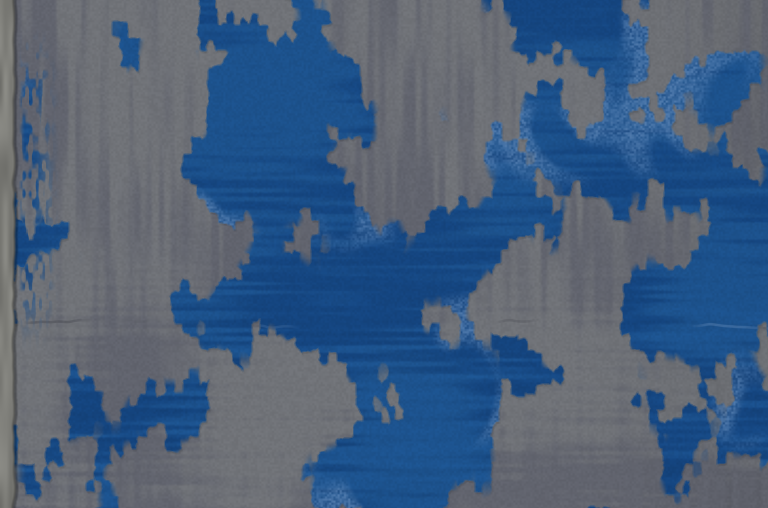
Give the GLSL for this texture, as a WebGL 2 fragment shader.

```glsl
#version 300 es
precision highp float;
// Blue paint flaking off a grey wall, with a bare pale edge on the left.
// Layered sines decide where paint survives; that field is sampled per
// cell of a boxy cellular pattern, so its outline breaks into small steps.

uniform vec2 u_resolution;
out vec4 fragColor;

const vec3 GREY_LIGHT = vec3(0.44, 0.45, 0.47);
const vec3 GREY_DARK  = vec3(0.38, 0.39, 0.43);
const vec3 BLUE_LIGHT = vec3(0.11, 0.32, 0.55);
const vec3 BLUE_DEEP  = vec3(0.08, 0.27, 0.50);
const vec3 SCUFF_TINT = vec3(0.34, 0.50, 0.69);
const vec3 RIM_TINT   = vec3(0.50, 0.50, 0.48);
const vec2 CHIP_SIZE = vec2(0.017, 0.028); // width and height of one flake
const float CHIP_PULL = 0.85;              // 0 = smooth outline, 1 = stepped
const float CHIP_SCATTER = 0.55;           // loose flakes near the outline
const float PAINT_BIAS = -0.18;            // raises or lowers paint cover
const float PATCH_FREQ = 9.0;
const float EDGE_SOFTNESS = 0.0016;
const float RIM_WIDTH = 0.030;
const float CRACK_HEIGHT = 0.362;

float hash(vec2 p) {
    vec3 q = fract(p.xyx * vec3(0.1031, 0.1030, 0.0973));
    q += dot(q, q.yzx + 33.33);
    return fract((q.x + q.y) * q.z);
}

float noise(vec2 p) {
    vec2 i = floor(p), f = fract(p);
    f = f * f * (3.0 - 2.0 * f);
    return mix(mix(hash(i), hash(i + vec2(1, 0)), f.x),
               mix(hash(i + vec2(0, 1)), hash(i + vec2(1, 1)), f.x), f.y);
}

// Sum of sines, each turned by the golden angle and finer than the last.
float layeredSines(vec2 p) {
    p += 0.03 * sin(p.yx * vec2(17.0, 13.0) + vec2(1.0, 4.0));
    float sum = 0.0, amp = 1.0, freq = PATCH_FREQ;
    for (int i = 0; i < 6; i++) {
        float a = 0.4 + 2.4 * float(i);
        sum += amp * sin(dot(p, vec2(cos(a), sin(a))) * freq + a * 1.7);
        amp *= 0.8;
        freq *= 1.45;
    }
    return sum;
}

// Centre of the boxy cell that holds p.
vec2 chipSite(vec2 p) {
    vec2 g = p / CHIP_SIZE, base = floor(g), site = base;
    float nearest = 1e3;
    for (int k = 0; k < 9; k++) {
        vec2 id = base + vec2(k % 3 - 1, k / 3 - 1);
        vec2 s = id + 0.15 + 0.7 * vec2(hash(id + 7.0), hash(id + 61.0));
        vec2 d = abs(g - s);
        float reach = max(d.x, d.y) + 0.15 * min(d.x, d.y);
        if (reach < nearest) { nearest = reach; site = s; }
    }
    return site * CHIP_SIZE;
}

// Paint gathers right of the middle and thins out towards the corners.
float layout_bias(vec2 p) {
    vec2 q = (p - vec2(0.86, 0.48)) / vec2(0.76, 0.50);
    return 0.9 * (0.62 - dot(q, q)) + PAINT_BIAS;
}

// Amount of paint: positive where it survives.
float paintField(vec2 p) {
    vec2 rough = p + 0.003 * (vec2(noise(p * 130.0), noise(p * 130.0 + 40.0)) - 0.5);
    vec2 site = chipSite(rough);
    vec2 q = mix(rough, site, CHIP_PULL);
    float slivers = noise(q * vec2(48.0, 5.0)) - 0.5;
    return layeredSines(q) + layout_bias(q) + 0.9 * slivers
         + CHIP_SCATTER * (hash(site * 900.0) - 0.5);
}

float paintCover(vec2 p) {
    float sum = 0.0;
    for (int k = 0; k < 9; k++) {
        vec2 offset = vec2(k % 3 - 1, k / 3 - 1) * EDGE_SOFTNESS;
        sum += smoothstep(-0.06, 0.06, paintField(p + offset));
    }
    return sum / 9.0;
}

void main() {
    vec2 p = gl_FragCoord.xy / u_resolution.y;
    float grain = noise(p * 240.0) - 0.5;
    float strokesDown = noise(p * vec2(85.0, 5.0));
    float strokesAcross = noise(p * vec2(6.0, 120.0));
    float low = 1.0 - smoothstep(0.25, 0.6, p.y);

    // Bare wall: soft stains, vertical wipes, level rows lower down.
    float stain = 0.55 * noise(p * 4.0 + 9.0) + 0.45 * mix(strokesDown, strokesAcross, 0.6 * low);
    vec3 wall = mix(GREY_DARK, GREY_LIGHT, smoothstep(0.3, 0.68, stain));
    wall *= 1.0 + 0.07 * grain - 0.10 * smoothstep(1.1, 1.6, p.x) * strokesDown;

    // Paint: brush lines and pale powdery scuffs close to its outline.
    float cover = paintCover(p);
    float sheen = 0.6 * noise(p * 5.0 + 3.0) + 0.4 * strokesAcross;
    vec3 paint = mix(BLUE_DEEP, BLUE_LIGHT, smoothstep(0.28, 0.6, sheen));
    paint *= 1.0 + 0.08 * grain + 0.08 * low * (strokesAcross - 0.5);
    float depth = layeredSines(p) + layout_bias(p);
    float scuff = smoothstep(0.58, 0.78, noise(p * 5.5 + 21.0)) * (1.0 - smoothstep(0.2, 1.0, depth));
    paint = mix(paint, SCUFF_TINT, scuff * (0.55 + 0.7 * grain));

    // Dry paint dragged down beside the rim, and a shadow under thick edges.
    float drag = smoothstep(0.035, 0.05, p.x) * (1.0 - smoothstep(0.06, 0.12, p.x));
    drag *= smoothstep(0.3, 0.5, p.y) * (1.0 - smoothstep(0.8, 0.95, p.y));
    cover = max(cover, drag * smoothstep(0.4, 0.75, noise(p * vec2(150.0, 55.0))));
    float shadow = max(paintCover(p + vec2(-0.002, 0.004)) - cover, 0.0);
    vec3 color = mix(wall * (1.0 - 0.12 * shadow), paint, cover);

    // Broken hairline crack running across.
    float crackY = CRACK_HEIGHT + 0.008 * sin(p.x * 7.0) + 0.006 * (noise(p.xx * 30.0) - 0.5);
    float crack = 1.0 - smoothstep(0.001, 0.004, abs(p.y - crackY));
    color = mix(color, mix(GREY_DARK * 0.75, SCUFF_TINT, cover), 0.5 * crack * smoothstep(0.4, 0.7, noise(p.xx * 9.0)));

    // Worn rim with a dark groove.
    float rimX = RIM_WIDTH + 0.006 * (noise(p.yy * 25.0) - 0.5);
    vec3 rim = RIM_TINT * (0.85 + 0.25 * noise(p * vec2(90.0, 12.0)));
    color = mix(rim, color, smoothstep(rimX - 0.004, rimX + 0.002, p.x));
    color *= 1.0 - 0.3 * (1.0 - smoothstep(0.001, 0.007, abs(p.x - rimX)));
    fragColor = vec4(color, 1.0);
}
```
